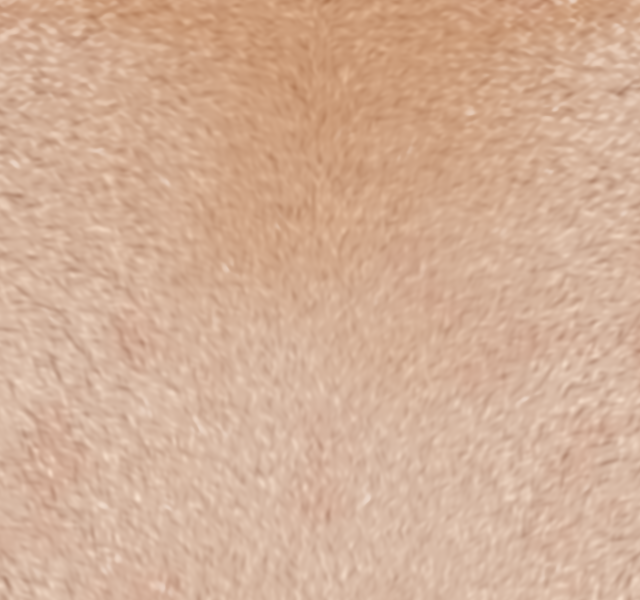
Write a WebGL 1 fragment shader that draws this texture.

```glsl
precision highp float;
// Close view of fine-grained skin: a warm tan patch at the top fades to pale beige.
// Soft light and dark strokes are scattered on jittered cells and follow a flow field;
// sparse creases, pale flakes, a faint weave and cloudy tints are laid over them.

uniform vec2 u_resolution;

const vec3 PALE = vec3(0.850, 0.732, 0.652);
const vec3 WARM = vec3(0.800, 0.612, 0.475);
const vec3 ROSE = vec3(0.800, 0.615, 0.525);
const vec3 FLAKE = vec3(0.930, 0.855, 0.810);
const vec3 RELIEF_TINT = vec3(0.82, 1.0, 1.02);

vec3 hash3(vec2 p, float seed) {
  vec3 q = fract(vec3(p.xyx + seed * 7.13) * vec3(0.1031, 0.1030, 0.0973));
  q += dot(q, q.yxz + 33.33);
  return fract((q.xxy + q.yzz) * q.zyx);
}

float valueNoise(vec2 p, float seed) {
  vec2 cell = floor(p);
  vec2 f = fract(p);
  f = f * f * (3.0 - 2.0 * f);
  float low = mix(hash3(cell, seed).x, hash3(cell + vec2(1.0, 0.0), seed).x, f.x);
  float high = mix(hash3(cell + vec2(0.0, 1.0), seed).x, hash3(cell + 1.0, seed).x, f.x);
  return mix(low, high, f.y);
}

float clouds(vec2 p, float seed) {
  float sum = 0.0;
  float weight = 0.5;
  for (int i = 0; i < 3; i++) {
    sum += weight * (valueNoise(p, seed + float(i)) - 0.5);
    p = p * 2.1 + 3.7;
    weight *= 0.55;
  }
  return sum;
}

// Upright at the bottom centre, slanting outward at the sides, level near the top.
vec2 flowDirection(vec2 p, float wobble) {
  vec2 flow = normalize(vec2(1.9 * p.x, max(0.98 - p.y, 0.03)));
  float a = (wobble - 0.5) * 1.3;
  return vec2(flow.x * cos(a) - flow.y * sin(a), flow.x * sin(a) + flow.y * cos(a));
}

// Sum of soft oriented strokes, at most one per cell; size is (length, width) in cells.
float strokes(vec2 p, float cells, vec2 size, float density, float seed) {
  vec2 q = p * cells;
  vec2 home = floor(q);
  float sum = 0.0;
  for (int j = -2; j <= 2; j++) {
    for (int i = -2; i <= 2; i++) {
      vec2 cell = home + vec2(float(i), float(j));
      vec3 place = hash3(cell + 200.0, seed);
      vec3 trait = hash3(cell + 200.0, seed + 5.0);
      vec2 center = cell + place.xy;
      vec2 along = flowDirection(center / cells, place.z);
      vec2 d = q - center;
      vec2 local = vec2(dot(d, along), dot(d, vec2(-along.y, along.x))) / size;
      sum += step(trait.x, density) * trait.y * exp(-0.5 * dot(local, local));
    }
  }
  return sum;
}

// Broad colour: warm at the top centre, paler below and to the sides.
vec3 skinTone(vec2 p) {
  float cloud = clouds(p * 5.0 + 40.0, 1.0);
  float crown = smoothstep(0.18, 0.95, p.y + 0.25 * cloud);
  float middle = 1.0 - 0.75 * smoothstep(0.12, 0.5, abs(p.x - 0.04));
  float topBand = smoothstep(0.90, 1.01, p.y);
  float warmth = clamp(crown * middle + 0.55 * topBand + 0.25 * cloud, 0.0, 1.0);
  float blush = smoothstep(0.02, 0.35, clouds(p * 7.0 + 80.0, 4.0));
  return mix(mix(PALE, WARM, warmth), ROSE, 0.45 * blush);
}

// Faint level and upright threads, strongest around the upper centre.
float weave(vec2 p) {
  float level = valueNoise(p * vec2(14.0, 95.0) + 100.0, 11.0);
  float upright = valueNoise(p * vec2(95.0, 14.0) + 100.0, 12.0);
  float mask = smoothstep(0.25, 0.75, p.y) * (1.0 - smoothstep(0.2, 0.6, abs(p.x)));
  return (level + upright - 1.0) * mix(0.3, 1.0, mask);
}

void main() {
  vec2 p = gl_FragCoord.xy / u_resolution.y;
  p.x -= 0.5 * u_resolution.x / u_resolution.y;
  float side = smoothstep(0.12, 0.52, abs(p.x));

  // Fine relief
  float light = strokes(p, 76.0, vec2(0.46, 0.25), 1.0, 2.0);
  float dark = strokes(p, 70.0, vec2(0.52, 0.23), 1.0, 3.0);
  float grain = light - dark;
  float patchy = 1.0 + 0.8 * clouds(p * 9.0 + 60.0, 6.0);
  float relief = grain * mix(0.060, 0.080, side) * patchy + 0.028 * weave(p);

  // Creases gather towards the sides and the bottom
  float creaseMask = max(side, 0.55 * (1.0 - smoothstep(0.0, 0.3, p.y)));
  relief -= 0.12 * creaseMask * strokes(p, 27.0, vec2(0.42, 0.085), 0.4, 7.0);

  // Flakes and shine, broken up by the grain
  float flakes = strokes(p, 17.0, vec2(0.20, 0.12), 0.14, 8.0);
  float shine = 0.35 * side * smoothstep(0.55, 0.95, p.y);
  float glint = (flakes + shine) * smoothstep(-0.2, 0.8, grain);

  vec3 color = skinTone(p) + relief * RELIEF_TINT;
  color = mix(color, FLAKE, clamp(0.75 * glint, 0.0, 0.85));
  gl_FragColor = vec4(clamp(color, 0.0, 1.0), 1.0);
}
```
